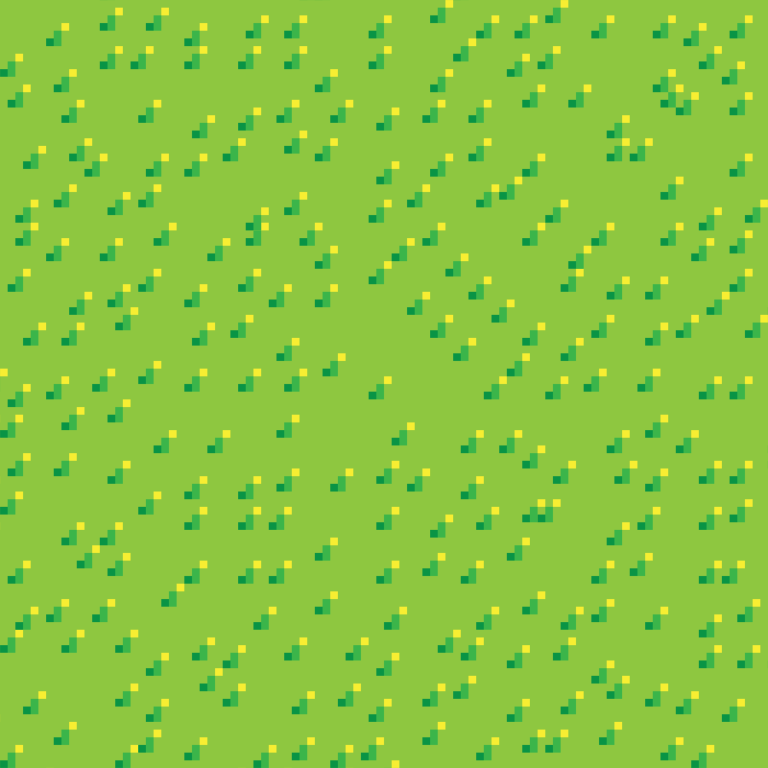
A WebGL 2 fragment shader for this texture:

```glsl
#version 300 es
precision highp float;

uniform vec2 u_resolution;
out vec4 outColor;

// Layout: blocks across the canvas, scatter tiles across the canvas
const float BLOCKS = 100.0;
const float TILES = 17.0;
const float JITTER = 0.72;    // share of a tile an anchor may roam
const float FILL = 0.88;      // chance that a tile holds a sprig
const float SOFTNESS = 1.15;  // edge width in output pixels

const vec3 GRASS = vec3(0.557, 0.780, 0.250);
const vec3 STEM = vec3(0.230, 0.710, 0.290);
const vec3 SHADE = vec3(0.035, 0.580, 0.270);
const vec3 BLOOM = vec3(0.970, 0.935, 0.195);

// Three random values per tile from an integer hash
vec3 hash3(ivec2 tile) {
    uvec3 v = uvec3(uvec2(tile + 64), 29u) * 1664525u + 1013904223u;
    v += v.yzx * v.zxy;
    v ^= v >> 16u;
    v += v.yzx * v.zxy;
    return vec3(v >> 8u) / 16777216.0;
}

// Antialiased coverage of a box with linear ramps, so neighbours sum to one
float boxCoverage(vec2 p, vec2 corner, vec2 size, float blur) {
    vec2 rise = clamp((p - corner) / blur + 0.5, 0.0, 1.0);
    vec2 fall = clamp((p - corner - size) / blur + 0.5, 0.0, 1.0);
    vec2 inside = rise - fall;
    return inside.x * inside.y;
}

// Sprig of stepped blocks: shaded foot, two-block stem, bloom at upper right
vec3 drawSprig(vec3 base, vec2 p, float blur) {
    float shade = boxCoverage(p, vec2(0.0), vec2(1.0), blur);
    float stem = boxCoverage(p, vec2(1.0, 0.0), vec2(1.0, 2.0), blur);
    float bloom = boxCoverage(p, vec2(2.0), vec2(1.0), blur);
    float total = min(shade + stem + bloom, 1.0);
    return base * (1.0 - total) + SHADE * shade + STEM * stem + BLOOM * bloom;
}

void main() {
    float blocksPerPixel = BLOCKS / u_resolution.y;
    vec2 p = gl_FragCoord.xy * blocksPerPixel;
    float blur = SOFTNESS * blocksPerPixel;
    float tileSize = BLOCKS / TILES;
    ivec2 home = ivec2(floor(p / tileSize));

    // Scatter: one jittered anchor per tile, snapped to whole blocks
    vec3 color = GRASS;
    for (int y = -1; y <= 1; y++) {
        for (int x = -1; x <= 1; x++) {
            ivec2 tile = home + ivec2(x, y);
            vec3 rnd = hash3(tile);
            if (rnd.z > FILL) continue;
            vec2 anchor = floor((vec2(tile) + rnd.xy * JITTER) * tileSize);
            color = drawSprig(color, p - anchor, blur);
        }
    }
    outColor = vec4(color, 1.0);
}
```
